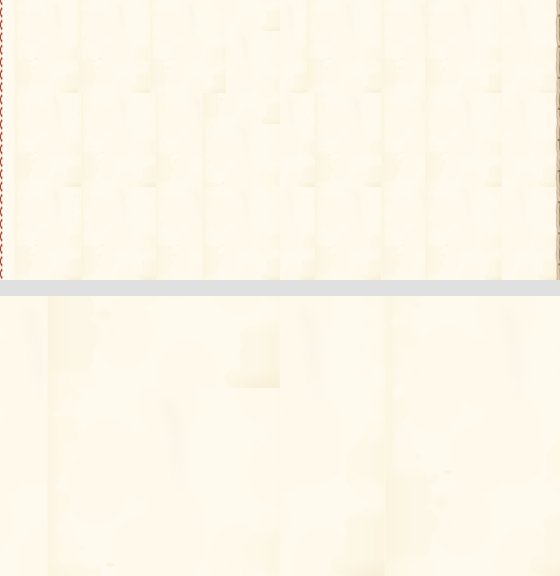
Top: the whole. Bottom: its middle third, enlarged.
A Shadertoy shader for this pattern:

```glsl
// Aged cream paper: three rows of nine overlapping stained sheets, with a red
// chain stitch down the left side and a frayed tan cord down the right.
// Sheets share one stain formula, clipped by uneven seams; cells shape blots.

#define ROWS 3.0
#define LINKS 22.5
#define KNOTS 9.0
#define SLIP 0.33
#define STAIN 0.95
#define CORD_X 1.987
#define PAPER vec3(1.0, 0.98, 0.93)
#define AGED vec3(0.98, 0.955, 0.87)
#define UMBER vec3(0.95, 0.90, 0.78)
#define TAN vec3(0.89, 0.81, 0.70)
#define RED vec3(0.68, 0.14, 0.09)
#define BARK vec3(0.38, 0.30, 0.21)

// Visible seams, sheet origins and top-row seam shifts, in canvas heights
const float SEAM[10] = float[10](0.0, 0.288, 0.556, 0.723, 1.0, 1.125, 1.362, 1.518, 1.792, 2.01);
const float ORIGIN[9] = float[9](0.052, 0.288, 0.556, 0.723, 0.885, 1.125, 1.362, 1.518, 1.714);
const float TOP_SHIFT[10] = float[10](0.0, -0.008, -0.022, 0.084, 0.0, -0.028, 0.0, 0.0, 0.0, 0.0);

vec2 hash2(vec2 p) {
    return fract(sin(vec2(dot(p, vec2(127.1, 311.7)), dot(p, vec2(269.5, 183.3)))) * 4375.5);
}

// Distance to the nearest scattered cell centre
float cells(vec2 p) {
    vec2 id = floor(p);
    float d = 2.0;
    for (int j = -1; j <= 1; j++)
        for (int i = -1; i <= 1; i++) {
            vec2 c = id + vec2(i, j);
            d = min(d, length(c + hash2(c) - p));
        }
    return d;
}

// Smooth hump between two heights
float hump(float t, float a, float b) {
    return smoothstep(a, a + 0.07, t) * smoothstep(b, b - 0.07, t);
}

// Scalloped stain spreading inward from a sheet edge
float edgeStain(float dist, float t, float reach, float seed) {
    float blot = cells(vec2(dist * 36.0, t * 12.0) + seed);
    float ragged = dist + 0.05 * (blot - 0.45);
    float wash = 0.42 * (1.0 - smoothstep(reach * 0.85, reach, ragged));
    float rim = 0.45 * (1.0 - smoothstep(0.0, reach * 0.6, dist));
    return (wash + rim) * smoothstep(-0.002, 0.002, dist);
}

vec3 sheet(vec2 p) {
    float down = (1.0 - p.y) * ROWS;
    float row = floor(down);
    float top = 1.0 - step(1.0, row);

    // Find the sheet covering this point
    int col = 0;
    for (int i = 1; i < 9; i++)
        if (p.x >= SEAM[i] + top * TOP_SHIFT[i]) col = i;
    bool slipped = col == 3 && row < 2.0;
    float t = fract(down - (slipped ? SLIP : 0.0));
    float left = p.x - ORIGIN[col] - (col == 3 ? 0.0 : top * TOP_SHIFT[col]);
    float right = SEAM[col + 1] + top * TOP_SHIFT[col + 1] - p.x;
    if (col == 8) right = CORD_X - p.x;
    bool clipped = col == 6 || (col == 2 && row > 0.0);

    // Edge stains with separate blots toward the foot
    float leftBlot = hump(t, 0.60, 0.97);
    float rightBlot = max(0.7 * hump(t, 0.48, 0.70), hump(t, 0.74, 1.08));
    float stain = edgeStain(left, t, 0.026 + 0.04 * leftBlot, 3.0) * mix(0.65, 0.8, leftBlot);
    if (!clipped)
        stain = max(stain, edgeStain(right, t, 0.014 + 0.045 * rightBlot, 17.0) * mix(0.3, 0.75, rightBlot));

    // Pale clouds and a curved vertical crease
    float cloud = smoothstep(0.55, 0.45, cells(vec2(left * 14.0, t * 4.0) + 41.0));
    stain = max(stain, 0.11 * cloud * smoothstep(0.0, 0.03, left));
    float bend = left - 0.14 - 0.018 * sin(t * 5.0);
    float crease = exp(-bend * bend * 9000.0) * smoothstep(0.0, 0.08, t) * smoothstep(0.42, 0.25, t);

    vec3 tint = mix(PAPER, AGED, clamp(stain * STAIN * 1.3, 0.0, 1.0));
    tint = mix(tint, vec3(0.97, 0.95, 0.895), 0.4 * crease);

    // Thin dark lower corner and one small ochre fleck
    float corner = smoothstep(0.93, 1.0, t) * smoothstep(0.075, 0.02, right);
    if (!clipped) tint = mix(tint, UMBER, 0.35 * corner);
    float fleck = length(vec2(left - 0.075, (t - 0.63) / ROWS) / vec2(1.8, 1.0));
    return mix(tint, UMBER, 0.35 * smoothstep(0.004, 0.001, fleck));
}

void mainImage(out vec4 fragColor, in vec2 fragCoord) {
    vec2 p = fragCoord / iResolution.xy * vec2(2.0, 1.0);
    float px = 1.0 / iResolution.y;
    vec3 color = sheet(p);

    // Chain stitch: small separate rings with the gap facing inward
    vec2 q = vec2(p.x - 0.0075, (fract(p.y * LINKS) - 0.5) / LINKS);
    float ring = abs(length(q / vec2(0.0055, 0.0135)) - 1.0) * 0.0055 - 0.0016;
    float stitch = smoothstep(0.6 * px, -0.6 * px, ring) * smoothstep(0.003, -0.001, q.x);
    color = mix(color, RED, stitch);

    // Cord: wavering tan band with a dark outer strand and knots
    float sway = 0.0012 * sin(p.y * 47.0) + 0.0008 * sin(p.y * 113.0 + 1.0);
    float cord = p.x - CORD_X - sway;
    float fibre = 0.5 + 0.5 * sin(p.y * 260.0 + cord * 500.0);
    vec3 strand = mix(TAN, TAN * 0.9, 0.5 * fibre);
    strand = mix(strand, BARK, 0.5 * smoothstep(0.009, 0.013, cord));
    float knot = abs(fract(p.y * KNOTS) - 0.5) / KNOTS;
    strand = mix(strand, BARK, 0.6 * smoothstep(0.003 + px, 0.001, knot) * smoothstep(0.002, 0.008, cord));
    strand = mix(strand, BARK, 0.2 * smoothstep(0.002 + px, 0.0, abs(cord)));
    color = mix(color, strand, smoothstep(-px, px, cord));

    fragColor = vec4(color, 1.0);
}
```
